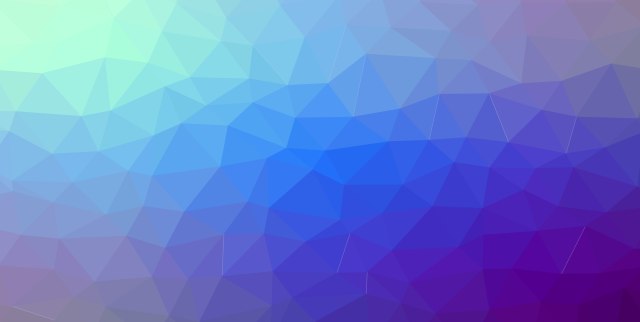
This background is drawn by a Shadertoy shader. Its source:

```glsl
// Low-poly backdrop: a jittered, waving grid is split into flat triangles.
// Each facet takes its colour at its centroid, from one mint-blue-purple ramp
// that is read along both axes and blended.

const vec2 CELL = vec2(0.146, 0.104);   // mesh spacing, in canvas heights

float hash(vec2 p) {
    vec3 q = fract(p.xyx * vec3(0.1031, 0.1030, 0.0973));
    q += dot(q, q.yzx + 33.33);
    return fract((q.x + q.y) * q.z);
}

// Position of a mesh vertex; odd rows are shifted, and all rows undulate.
vec2 vertex(vec2 id) {
    vec2 jitter = vec2(hash(id + 71.3), hash(id + 137.9)) - 0.5;
    float stagger = 0.5 * mod(id.y, 2.0);
    float wave = 0.25 * sin(1.1 * id.x + 0.6 * id.y);
    return (id + vec2(stagger, wave - 0.5) + jitter * vec2(0.6, 0.7)) * CELL;
}

vec3 ramp(float t) {
    vec3 c = mix(vec3(0.77, 1.0, 0.85), vec3(0.66, 1.0, 0.87), clamp(t / 0.19, 0.0, 1.0));
    c = mix(c, vec3(0.12, 0.45, 0.99), clamp((t - 0.19) / 0.31, 0.0, 1.0));
    c = mix(c, vec3(0.33, 0.0, 0.61), clamp((t - 0.5) / 0.33, 0.0, 1.0));
    return mix(c, vec3(0.28, 0.0, 0.38), clamp((t - 0.83) / 0.17, 0.0, 1.0));
}

// Blend of the horizontal and vertical ramps, with red kept warm.
vec3 field(vec2 uv) {
    vec3 across = ramp(uv.x), down = ramp(1.0 - uv.y);
    vec3 c = 0.5 * (across + down);
    c.r = pow(0.5 * (pow(across.r, 1.6) + pow(down.r, 1.6)), 0.625);
    c.r += 0.13 * length(across - down) * (1.0 - max(across.g, down.g));
    return c;
}

// Signed distance to the line a-b, positive on its left.
float side(vec2 p, vec2 a, vec2 b) {
    vec2 e = normalize(b - a), d = p - a;
    return e.x * d.y - e.y * d.x;
}

// Facet colour premultiplied by its antialiased coverage.
vec4 facet(vec2 p, vec2 a, vec2 b, vec2 c) {
    float last = side(p, c, a);
    float inside = min(last, min(side(p, a, b), side(p, b, c)));
    float cover = clamp(0.5 + inside * iResolution.y, 0.0, 1.0);
    vec2 centre = (a + b + c) / 3.0;
    float tint = hash(floor(centre * 997.0));
    vec3 colour = field(centre * iResolution.y / iResolution.xy);
    colour += 0.02 * (tint - 0.5);
    // A few steep edges carry a faint bright seam.
    float seam = step(0.97, tint) * smoothstep(0.004, 0.0, abs(last));
    colour = mix(colour, vec3(0.75, 0.8, 0.9), 0.28 * seam);
    return vec4(colour, 1.0) * cover;
}

void mainImage(out vec4 fragColor, in vec2 fragCoord) {
    vec2 p = fragCoord / iResolution.y;
    vec2 home = floor(p / CELL + vec2(0.0, 0.5));
    vec4 sum = vec4(field(fragCoord / iResolution.xy), 1.0) * 0.001;

    // Gather the facets of nearby quads, each cut along its shorter diagonal.
    for (int j = -2; j <= 1; j++) {
        for (int i = -2; i <= 1; i++) {
            vec2 id = home + vec2(i, j);
            vec2 a = vertex(id), b = vertex(id + vec2(1, 0));
            vec2 c = vertex(id + vec2(1, 1)), d = vertex(id + vec2(0, 1));
            if (distance(a, c) < distance(b, d)) {
                sum += facet(p, a, b, c) + facet(p, a, c, d);
            } else {
                sum += facet(p, a, b, d) + facet(p, b, c, d);
            }
        }
    }
    fragColor = vec4(clamp(sum.rgb / sum.a, 0.0, 1.0), 1.0);
}
```
